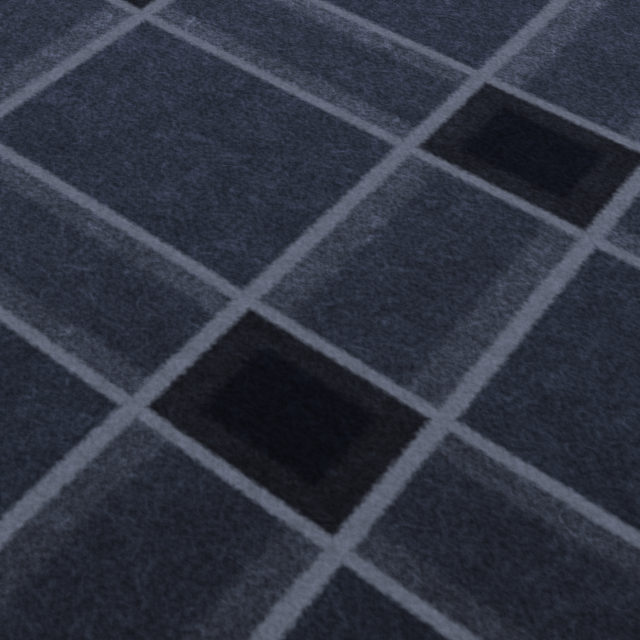
Write a WebGL 2 fragment shader that draws this texture.

```glsl
#version 300 es
precision highp float;
// Dark woven carpet in perspective: pale crossing bars, soft tonal borders, black insets and faint curls.

uniform vec2 u_resolution;
out vec4 fragColor;

// Layout, in units of one narrow square of the carpet
const float PERIOD = 2.765;       // one narrow plus one wide interval
const float BAR_HALF = 0.044;     // half width of the pale bars
const float BORDER = 0.212;       // inset of the border in narrow intervals
const float BAR_SOFT = 0.015;
const float BORDER_SOFT = 0.030;
const float EDGE_FRAY = 0.012;

// Perspective plane: each row is dot(row, vec3(x, y, 1))
const vec3 ACROSS = 4.431 * vec3(0.9485, -1.0, 0.1670);
const vec3 ALONG = 6.662 * vec3(0.7020, 1.0, -0.5108);
const vec3 DEPTH = vec3(-0.0158, -1.0, 2.4819);

// Colours
const vec3 BAR_COLOR = vec3(0.370, 0.392, 0.455);
const vec3 FIELD_COLOR = vec3(0.144, 0.161, 0.208);
const vec3 STRIP_COLOR = vec3(0.148, 0.164, 0.210);
const vec3 BORDER_COLOR = vec3(0.202, 0.219, 0.268);
const vec3 FRAME_COLOR = vec3(0.096, 0.103, 0.128);
const vec3 INSET_COLOR = vec3(0.054, 0.062, 0.088);

// Surface
const float NEAR_LIGHT = 0.86;
const float FAR_LIGHT = 1.36;
const float PILE_SCALE = 36.0;
const float PILE_AMOUNT = 0.34;
const float MOTTLE_SCALE = 13.0;
const float MOTTLE_AMOUNT = 0.17;
const float CURL_SCALE = 3.6;
const float CURL_AMOUNT = 0.20;
const float WEAR_AMOUNT = 0.13;

vec2 hashGradient(vec2 cell) {
    vec3 p = fract(cell.xyx * vec3(0.1031, 0.1030, 0.0973));
    p += dot(p, p.yzx + 33.33);
    float angle = 6.2832 * fract((p.x + p.y) * p.z);
    return vec2(cos(angle), sin(angle));
}

float gradientNoise(vec2 p) {
    vec2 i = floor(p), f = fract(p);
    vec2 s = f * f * f * (f * (f * 6.0 - 15.0) + 10.0);
    vec2 e = vec2(0.0, 1.0);
    float low = mix(dot(hashGradient(i), f), dot(hashGradient(i + e.yx), f - e.yx), s.x);
    float high = mix(dot(hashGradient(i + e), f - e), dot(hashGradient(i + 1.0), f - 1.0), s.x);
    return mix(low, high, s.y);
}

float fbm(vec2 p) {
    float sum = 0.0, gain = 1.0;
    for (int octave = 0; octave < 4; octave++) {
        sum += gain * gradientNoise(p);
        p = mat2(1.6, 1.2, -1.2, 1.6) * p + 7.3;
        gain *= 0.55;
    }
    return sum;
}

// Broken winding scrolls along the contours of warped noise
float curls(vec2 p) {
    vec2 warp = vec2(gradientNoise(p * 1.7 + 3.1), gradientNoise(p * 1.7 + 17.7));
    float contour = gradientNoise(p + 0.7 * warp);
    float ring = abs(fract(contour * 2.5) - 0.5) * 2.0;
    return smoothstep(0.45, 1.0, ring) * smoothstep(-0.3, 0.4, gradientNoise(p * 2.1 + 41.0));
}

void main() {
    vec2 uv = gl_FragCoord.xy / u_resolution;
    vec3 canvas = vec3(uv, 1.0);
    vec2 ground = vec2(dot(ACROSS, canvas), dot(ALONG, canvas)) / dot(DEPTH, canvas);

    // Fold the plane into alternating narrow and wide intervals
    vec2 fray = EDGE_FRAY * vec2(gradientNoise(ground * 32.0), gradientNoise(ground * 32.0 + 9.0));
    vec2 interval = mod(ground + fray, PERIOD);
    vec2 barDistance = min(min(interval, abs(interval - 1.0)), PERIOD - interval);
    vec2 narrow = step(interval, vec2(1.0));
    vec2 pixel = 0.7 * fwidth(ground);
    vec2 barSoft = BAR_SOFT + pixel;
    vec2 borderSoft = BORDER_SOFT + pixel;
    vec2 inner = smoothstep(BORDER - borderSoft, BORDER + borderSoft, barDistance + 2.0 * fray);

    // Strips have one border pair; narrow squares have a full dark frame
    float stripInner = mix(inner.y, inner.x, narrow.x);
    vec3 strip = mix(BORDER_COLOR, STRIP_COLOR, stripInner);
    vec3 square = mix(FRAME_COLOR, INSET_COLOR, inner.x * inner.y);
    vec3 color = mix(FIELD_COLOR, strip, max(narrow.x, narrow.y));
    color = mix(color, square, narrow.x * narrow.y);

    // Broad wear, mottling and faint scrolls on the floor tones
    color *= 1.0 + WEAR_AMOUNT * fbm(ground * 2.6);
    color *= 1.0 + MOTTLE_AMOUNT * fbm(ground * MOTTLE_SCALE);
    color *= 1.0 + CURL_AMOUNT * (curls(ground * CURL_SCALE) - 0.2);
    color *= mix(NEAR_LIGHT, FAR_LIGHT, uv.y);

    // Pale bars
    vec2 bars = 1.0 - smoothstep(BAR_HALF - barSoft, BAR_HALF + barSoft, barDistance);
    float bar = max(bars.x, bars.y);
    vec3 barTone = BAR_COLOR * (1.0 + 0.09 * fbm(ground * 9.0)) * mix(0.98, 1.04, uv.y);
    color = mix(color, barTone, bar);

    // Pile grain, with fine ribs running toward the viewer
    vec2 rib = vec2(ground.x / ACROSS.y - ground.y / ALONG.y, ground.x * 0.1);
    float grain = fbm(ground * PILE_SCALE) + 0.35 * gradientNoise(rib * 240.0);
    color *= 1.0 + PILE_AMOUNT * mix(1.0, 0.4, bar) * grain;

    fragColor = vec4(clamp(color, 0.0, 1.0), 1.0);
}
```
